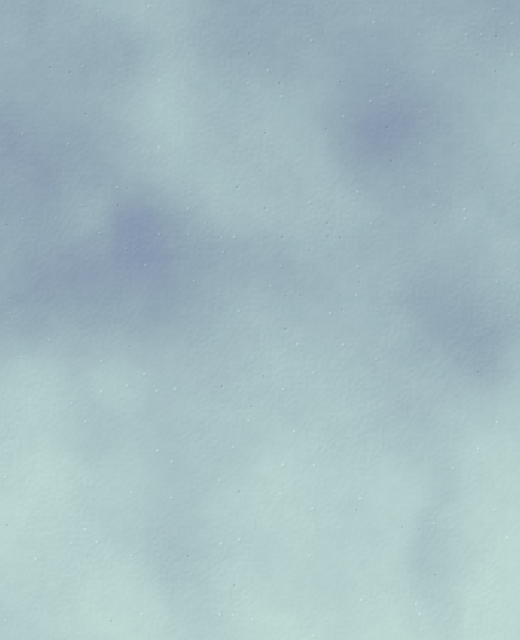
Give the GLSL for this texture, as a WebGL 1 fragment shader.

```glsl
precision highp float;

uniform vec2 u_resolution;

const vec3 SLATE = vec3(0.540, 0.620, 0.685);
const vec3 PALE_AQUA = vec3(0.722, 0.832, 0.818);
const float UPPER_TONE = 0.39;
const float LOWER_TONE = 0.97;
const float WARP = 0.07;
const float CLOUD_SCALE = 5.0;
const float CLOUD_CONTRAST = 0.62;
const float GRAIN_SCALE = 210.0;
const float GRAIN_STRENGTH = 0.020;
const float MOTTLE_SCALE = 60.0;
const float MOTTLE_STRENGTH = 0.012;
const float SPECK_CELLS = 42.0;
const float SPECK_SHARE = 0.13;
const float SPECK_STRENGTH = 0.075;

float hash(vec2 p) {
  return fract(sin(dot(p, vec2(127.1, 311.7))) * 43758.5453);
}

float noise(vec2 p) {
  vec2 cell = floor(p);
  vec2 f = fract(p);
  f = f * f * f * (f * (f * 6.0 - 15.0) + 10.0);
  float low = mix(hash(cell), hash(cell + vec2(1.0, 0.0)), f.x);
  float high = mix(hash(cell + vec2(0.0, 1.0)), hash(cell + vec2(1.0)), f.x);
  return mix(low, high, f.y);
}

// Centred fractal noise, each octave turned to hide the lattice
float fbm(vec2 p) {
  float sum = 0.0;
  float amplitude = 0.5;
  for (int i = 0; i < 5; i++) {
    sum += amplitude * (noise(p) - 0.5);
    p = mat2(1.6, 1.2, -1.2, 1.6) * p + 17.3;
    amplitude *= 0.47;
  }
  return sum;
}

// Soft elliptical wash
float wash(vec2 p, vec2 centre, vec2 radius) {
  vec2 d = (p - centre) / radius;
  return exp(-dot(d, d));
}

// Large light and dark areas: 0 is slate, 1 is pale aqua
float cloudTone(vec2 p) {
  vec2 drift = vec2(fbm(p * 6.0 + 3.1), fbm(p * 6.0 + 41.7));
  vec2 q = p + WARP * 2.0 * drift;
  float tone = mix(LOWER_TONE, UPPER_TONE, smoothstep(0.13, 0.60, q.y));

  // Dark drifts
  tone -= 0.30 * wash(q, vec2(0.21, 0.62), vec2(0.10, 0.09));
  tone -= 0.27 * wash(q, vec2(0.07, 0.74), vec2(0.12, 0.10));
  tone -= 0.25 * wash(q, vec2(0.06, 0.53), vec2(0.11, 0.11));
  tone -= 0.20 * wash(q, vec2(0.15, 0.92), vec2(0.07, 0.05));
  tone -= 0.24 * wash(q, vec2(0.62, 0.80), vec2(0.08, 0.09));
  tone -= 0.42 * wash(q, vec2(0.75, 0.47), vec2(0.07, 0.09));

  // Light openings
  tone += 0.17 * wash(q, vec2(0.24, 0.82), vec2(0.07, 0.09));
  tone += 0.23 * wash(q, vec2(0.43, 0.69), vec2(0.14, 0.10));
  tone += 0.22 * wash(q, vec2(0.11, 0.65), vec2(0.04, 0.04));
  tone += 0.20 * wash(q, vec2(0.81, 0.76), vec2(0.09, 0.20));
  tone += 0.12 * wash(q, vec2(0.12, 0.37), vec2(0.12, 0.07));

  // Upright stains near the foot
  tone -= 0.24 * wash(q, vec2(0.27, 0.10), vec2(0.065, 0.20));
  tone -= 0.28 * wash(q, vec2(0.69, 0.14), vec2(0.050, 0.17));

  return tone + CLOUD_CONTRAST * fbm(p * CLOUD_SCALE + 9.0);
}

// Fine relief lit from the upper left
float grain(vec2 p) {
  vec2 q = p * GRAIN_SCALE;
  float relief = noise(q) - noise(q + vec2(-0.55, 0.65));
  return relief * mix(0.5, 1.2, noise(p * 16.0));
}

// Sparse raised dots, mostly light, each with a faint shaded side
float specks(vec2 p) {
  vec2 cell = floor(p * SPECK_CELLS);
  vec2 jitter = vec2(hash(cell + 5.3), hash(cell + 19.9));
  vec2 d = fract(p * SPECK_CELLS) - mix(vec2(0.25), vec2(0.75), jitter);
  float present = step(hash(cell + 71.1), SPECK_SHARE);
  float shade = hash(cell + 33.7) < 0.3 ? -1.0 : 0.9;
  float radius = mix(0.06, 0.11, hash(cell + 52.4));
  float dotMask = 1.0 - smoothstep(radius * 0.3, radius * 1.3, length(d));
  float sideMask = 1.0 - smoothstep(0.0, radius * 1.5, length(d + vec2(-0.08, 0.09)));
  return present * shade * (dotMask - 0.4 * sideMask);
}

void main() {
  vec2 p = gl_FragCoord.xy / u_resolution.y;
  float tone = clamp(cloudTone(p), -0.10, 1.06);
  vec3 colour = mix(SLATE, PALE_AQUA, tone);

  // Darkest drifts lean towards blue
  colour += vec3(-0.004, -0.012, 0.012) * (1.0 - smoothstep(-0.05, 0.25, tone));

  // Paper surface
  float mottle = noise(p * MOTTLE_SCALE) - 0.5;
  colour += MOTTLE_STRENGTH * mottle * vec3(1.2, 0.9, 0.8);
  colour += GRAIN_STRENGTH * grain(p) + SPECK_STRENGTH * specks(p);
  gl_FragColor = vec4(colour, 1.0);
}
```
